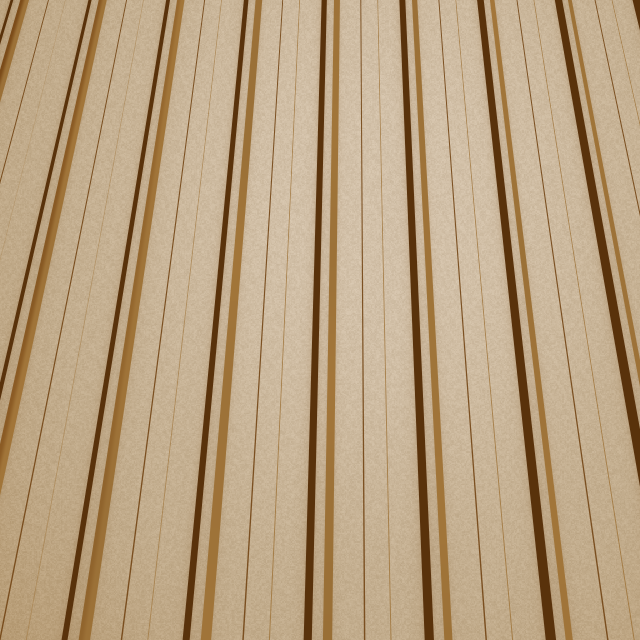
Write a WebGL 1 fragment shader that draws this pattern.

```glsl
precision highp float;
// Fanned metal panels: sandy grained sheets split by dark, tan and hairline grooves.

#define VANISH_X 0.553      // x of the stripe direction that stays upright
#define VANISH_PHASE 0.38   // phase of the pattern at that x
#define PERIOD_BOTTOM 0.190
#define PERIOD_TOP 0.122
#define DARK_WIDTH 0.067    // widths are fractions of a period
#define TAN_WIDTH 0.076
#define WIDTH_SKEW 0.009    // width change per repeat, seen at a slant
#define GRAIN 0.075

uniform vec2 u_resolution;

float hash(vec2 p) {
  return fract(sin(dot(p, vec2(12.9898, 78.233))) * 43758.5453);
}

float valueNoise(vec2 p) {
  vec2 i = floor(p);
  vec2 f = fract(p);
  f = f * f * (3.0 - 2.0 * f);
  return mix(mix(hash(i), hash(i + vec2(1.0, 0.0)), f.x),
             mix(hash(i + vec2(0.0, 1.0)), hash(i + vec2(1.0, 1.0)), f.x), f.y);
}

// Antialiased stripe coverage
float stripe(float x, float centre, float width, float aa) {
  return clamp((0.5 * width - abs(x - centre)) / aa + 0.5, 0.0, 1.0);
}

// Sheet colour: a soft light fading outwards, plus fine grain
vec3 sheetColor(vec2 uv, float panel) {
  vec3 pale = vec3(0.825, 0.755, 0.660);
  vec3 sand = vec3(0.760, 0.675, 0.550);
  vec3 ochre = vec3(0.690, 0.570, 0.400);
  float falloff = length((uv - vec2(0.60, 0.68)) * vec2(1.05, 0.85));
  falloff += 0.02 * (hash(vec2(panel, 3.0)) - 0.5);
  vec3 color = mix(pale, sand, smoothstep(0.08, 0.62, falloff));
  color = mix(color, ochre, 0.8 * smoothstep(0.52, 0.98, falloff));
  float grain = 0.55 * hash(floor(uv * 512.0)) + 0.45 * valueNoise(uv * 300.0) - 0.5;
  return color + GRAIN * grain * vec3(0.9, 1.0, 1.15);
}

void main() {
  vec2 uv = gl_FragCoord.xy / u_resolution;

  // Perspective fan: the period shrinks linearly towards the top
  float period = mix(PERIOD_BOTTOM, PERIOD_TOP, uv.y);
  float phase = (uv.x - VANISH_X) / period + VANISH_PHASE;
  float panel = floor(phase + 0.16);
  float x = phase - panel;
  float aa = 1.0 / (u_resolution.x * period);

  float darkWidth = max(DARK_WIDTH + WIDTH_SKEW * panel, 0.035);
  float tanWidth = max(TAN_WIDTH - WIDTH_SKEW * panel, 0.035);
  float tanCentre = 0.163 - 0.006 * max(panel, 0.0);
  float leftness = clamp(-(panel + 1.0) / 3.0, 0.0, 1.0);

  vec3 color = sheetColor(uv, panel);

  // Warm shade gathered beside the wide grooves
  float darkGap = max(abs(x) - 0.5 * darkWidth, 0.0);
  float tanGap = max(abs(x - tanCentre) - 0.5 * tanWidth, 0.0);
  float shade = 0.20 * exp(-darkGap / 0.035) + 0.12 * exp(-tanGap / 0.03);
  color = mix(color, vec3(0.55, 0.39, 0.20), shade);

  // Hairlines, the paler one fading to the left
  vec3 darkBrown = vec3(0.35, 0.195, 0.045);
  vec3 tanBrown = vec3(0.62, 0.45, 0.22);
  float darkHair = stripe(x, 0.468, 0.012, aa);
  float tanHair = stripe(x, 0.685, 0.008, aa);
  color = mix(color, vec3(0.45, 0.27, 0.08), 0.9 * darkHair);
  color = mix(color, tanBrown, tanHair * mix(0.85, 0.3, leftness));

  // Tan groove with a rusty inner wall that shows on the left panels
  float across = (x - tanCentre) / tanWidth + 0.5;
  float rust = leftness * (1.0 - smoothstep(0.15, 0.7, across));
  vec3 tanColor = mix(tanBrown, vec3(0.49, 0.30, 0.10), rust);
  tanColor *= 1.0 + 0.06 * (valueNoise(vec2(panel * 7.0, uv.y * 5.0)) - 0.5);
  color = mix(color, tanColor, stripe(x, tanCentre, tanWidth, aa));

  // Dark groove
  color = mix(color, darkBrown, stripe(x, 0.0, darkWidth, aa));

  gl_FragColor = vec4(clamp(color, 0.0, 1.0), 1.0);
}
```
